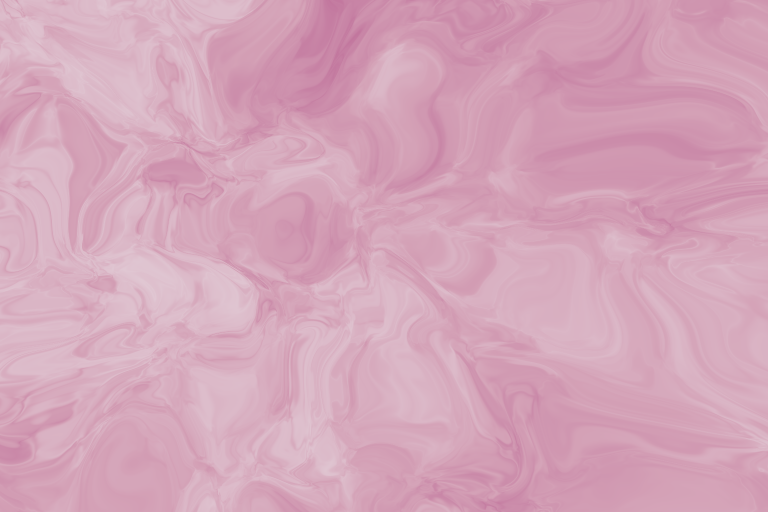
This texture is drawn by a Shadertoy shader. Its source:

```glsl
const vec3 PALE = vec3(0.860, 0.722, 0.782);
const vec3 ROSE = vec3(0.830, 0.628, 0.712);
const vec3 PLUM = vec3(0.765, 0.475, 0.625);
const float ROSE_DEPTH = 0.375;          // depth at which pale has become rose
const float PALE_SOFTNESS = 0.65;        // compresses the highlights

const vec2 FLOW_CENTRE = vec2(0.50, 0.54);
const float FLOW_SCALE = 3.0;
const float FLOW_STRETCH = 0.27;         // 0 = round swirls, 0.5 = pure rays
const float FLOW_CORE = 0.14;

const int STIR_STEPS = 6;
const float STIR_SCALE = 1.5;
const float STIR_AMOUNT = 1.0;
const float STAIN_DRIFT = 0.36;

const float BASE_DEPTH = 0.05;
const float RIGHT_DEPTH = 0.20;
const float CLOUD_CONTRAST = 0.75;
const float WISP_CONTRAST = 0.75;
const float BAND_CONTRAST = 0.12;
const float LIGHT_VEIN = 0.36;
const float DARK_VEIN = 0.45;
const float VEIN_SHARPNESS = 34.0;

float hash(vec2 cell) {
    vec3 h = fract(cell.xyx * vec3(0.1031, 0.1030, 0.0973));
    h += dot(h, h.yzx + 33.33);
    return fract((h.x + h.y) * h.z);
}

float noise(vec2 p) {
    vec2 i = floor(p), f = p - i;
    f = f * f * f * (f * (f * 6.0 - 15.0) + 10.0);
    vec2 e = vec2(0.0, 1.0);
    return mix(mix(hash(i), hash(i + e.yx), f.x),
               mix(hash(i + e.xy), hash(i + e.yy), f.x), f.y);
}

mat2 turn(float a) {
    float c = cos(a), s = sin(a);
    return mat2(c, s, -s, c);
}

float fbm(vec2 p) {
    float sum = 0.0, weight = 0.5;
    for (int i = 0; i < 4; i++) {
        sum += weight * noise(p);
        p = turn(0.7) * p * 2.03 + 17.3;
        weight *= 0.53;
    }
    return sum;
}

// Stretches the plane along rays from the flow centre.
vec2 flow(vec2 p) {
    vec2 d = p - FLOW_CENTRE;
    return FLOW_SCALE * d * pow(dot(d, d) + FLOW_CORE, -FLOW_STRETCH);
}

// Folds the plane with ever finer displacements.
vec2 stir(vec2 p) {
    float scale = STIR_SCALE;
    for (int i = 0; i < STIR_STEPS; i++) {
        vec2 s = turn(float(i) * 1.1) * p * scale + 9.7 * float(i);
        p += STIR_AMOUNT / scale * (vec2(noise(s), noise(s + 41.3)) - 0.5);
        scale *= 1.75;
    }
    return p;
}

float patchAt(vec2 p, vec2 centre, float radius) {
    vec2 d = (p - centre) / radius;
    return exp(-dot(d, d));
}

float vein(float field) {
    return exp(-abs(field - 0.48) * VEIN_SHARPNESS);
}

float pigmentDepth(vec2 p) {
    vec2 lanes = flow(p) + 20.0;
    vec2 q = stir(lanes);
    vec2 drift = p + STAIN_DRIFT * (q - lanes);
    float rightness = smoothstep(0.2, 1.3, drift.x);

    // Broad stains
    float depth = BASE_DEPTH + RIGHT_DEPTH * rightness;
    depth += 0.60 * patchAt(drift, vec2(0.74, 0.98), 0.22);
    depth += 0.36 * patchAt(drift, vec2(1.10, 0.15), 0.18);
    depth += 0.20 * patchAt(drift, vec2(1.28, 0.74), 0.20);
    depth += 0.22 * patchAt(drift, vec2(0.00, 0.02), 0.20);

    // Soft clouds, fine wisps and thin parallel layers
    float layers = fbm(q * 1.6 + 63.0);
    float wisps = fbm(q * 5.0 + 12.0);
    depth += 0.06 + CLOUD_CONTRAST * (fbm(q * 1.8) - 0.48);
    depth += WISP_CONTRAST * (wisps - 0.48);
    depth += BAND_CONTRAST * sin(layers * 55.0) * smoothstep(0.3, 0.7, noise(drift * 5.0));

    // Pale threads, and dark creases mostly on the left
    float paleMask = smoothstep(0.30, 0.75, noise(drift * 4.0 + 5.0));
    float darkMask = smoothstep(0.40, 0.80, noise(drift * 4.5 + 31.0));
    depth -= LIGHT_VEIN * paleMask * max(vein(layers), 0.6 * vein(wisps));
    depth += DARK_VEIN * darkMask * (1.0 - 0.6 * rightness) * vein(fbm(q * 1.7 + 88.0));
    return clamp(depth < 0.0 ? depth * PALE_SOFTNESS : depth, -0.30, 1.25);
}

vec3 pigment(float depth) {
    return depth < ROSE_DEPTH
        ? mix(PALE, ROSE, depth / ROSE_DEPTH)
        : mix(ROSE, PLUM, (depth - ROSE_DEPTH) / (1.0 - ROSE_DEPTH));
}

void mainImage(out vec4 fragColor, in vec2 fragCoord) {
    // Four samples per pixel keep the threads smooth
    vec3 colour = vec3(0.0);
    for (int i = 0; i < 4; i++) {
        vec2 offset = vec2(i % 2, i / 2) * 0.5 - 0.25;
        colour += 0.25 * pigment(pigmentDepth((fragCoord + offset) / iResolution.y));
    }
    fragColor = vec4(colour, 1.0);
}
```
